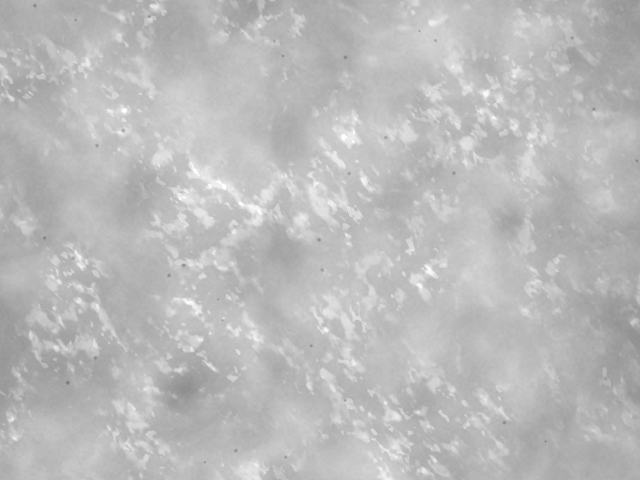
Give the GLSL for this texture, as a Shadertoy shader.

```glsl
const float BASE_GREY = 0.722;
const vec2 FLAKE_AXIS = vec2(0.62, -0.78);

float hash(vec2 p) {
    vec3 q = fract(vec3(p.xyx) * 0.1031);
    q += dot(q, q.yzx + 33.33);
    return fract((q.x + q.y) * q.z);
}

vec2 hash2(vec2 p) {
    return vec2(hash(p + 17.0), hash(p + 71.0));
}

float noise(vec2 p) {
    vec2 i = floor(p), f = fract(p);
    f = f * f * f * (f * (f * 6.0 - 15.0) + 10.0);
    return mix(mix(hash(i), hash(i + vec2(1, 0)), f.x),
               mix(hash(i + vec2(0, 1)), hash(i + vec2(1, 1)), f.x), f.y);
}

// Octaves are rotated to hide the lattice; the result is within 0..1
float fbm(vec2 p, int octaves) {
    float sum = 0.0, weight = 0.5, total = 0.0;
    for (int i = 0; i < octaves; i++) {
        sum += weight * noise(p);
        total += weight;
        weight *= 0.5;
        p = mat2(1.6, 1.2, -1.2, 1.6) * p + 19.7;
    }
    return sum / total;
}

// Soft round spots, at most one per cell, present with the given chance
float spots(vec2 p, float cells, float chance, float radius, float seed) {
    vec2 g = p * cells, id = floor(g);
    float cover = 0.0;
    for (int y = -1; y <= 1; y++) {
        for (int x = -1; x <= 1; x++) {
            vec2 c = id + vec2(x, y);
            vec2 centre = c + hash2(c + seed);
            float r = radius * cells * mix(0.6, 1.2, hash(c + seed + 5.0));
            float present = step(hash(c + seed + 9.0), chance);
            cover = max(cover, present * (1.0 - smoothstep(0.1 * r, r, length(g - centre))));
        }
    }
    return cover;
}

// Stretch space along an axis so that grains become leaning flakes
vec2 stretchAlong(vec2 p, vec2 axis, float amount) {
    return vec2(dot(p, axis) / amount, dot(p, vec2(-axis.y, axis.x)));
}

// Thin wispy lines where broad noise crosses its middle value
float veins(vec2 p, float width) {
    return 1.0 - smoothstep(0.0, width, abs(fbm(p, 4) - 0.5));
}

void mainImage(out vec4 fragColor, in vec2 fragCoord) {
    vec2 p = fragCoord / iResolution.y;
    float across = fragCoord.x / iResolution.x;
    vec2 warp = vec2(fbm(p * 6.0 + 3.0, 3), fbm(p * 6.0 + 43.0, 3)) - 0.5;

    // Broad cloudy tone and the dim, hazy right side
    float cloud = fbm(p * 3.0 + 8.0, 4) - 0.5;
    float mottle = fbm(p * 10.0 + warp + 25.0, 4) - 0.5;
    float haze = smoothstep(0.66, 1.1, across + 0.5 * (fbm(p * 2.2 + 51.0, 3) - 0.5));
    float edge = 1.0 - smoothstep(0.0, 0.07, across + 0.12 * abs(p.y - 0.17) + 0.1 * warp.x);
    float grey = BASE_GREY + 0.18 * cloud + 0.19 * mottle - 0.085 * haze - 0.09 * edge;

    // Pale leaning flakes gathered in patches
    vec2 q = stretchAlong(p + 0.03 * warp, FLAKE_AXIS, 1.5);
    float patches = smoothstep(0.34, 0.66, fbm(p * 7.0 + 90.0, 3)) * (1.0 - 0.75 * haze);
    float flakes = smoothstep(0.48, 0.8, fbm(q * 48.0, 3));
    float sparks = smoothstep(0.67, 0.84, fbm(q * 85.0 + 31.0, 2));
    float wisps = veins(p * 2.6 + 64.0, 0.025) * flakes;
    grey += patches * (0.13 * flakes + 0.12 * sparks) + 0.07 * wisps;

    // Smoky blotches and tiny dark pits
    float blotch = spots(p + 0.05 * warp, 4.0, 0.35, 0.065, 12.0);
    float smoke = 0.4 + 1.2 * fbm(p * 32.0 + 5.0, 3);
    grey -= 0.07 * blotch * smoke;
    grey -= 0.17 * spots(p, 9.0, 0.3, 0.0055, 37.0);

    // Fine grain
    grey += 0.035 * (fbm(p * 170.0, 2) - 0.5);
    fragColor = vec4(vec3(clamp(grey, 0.0, 1.0)), 1.0);
}
```
